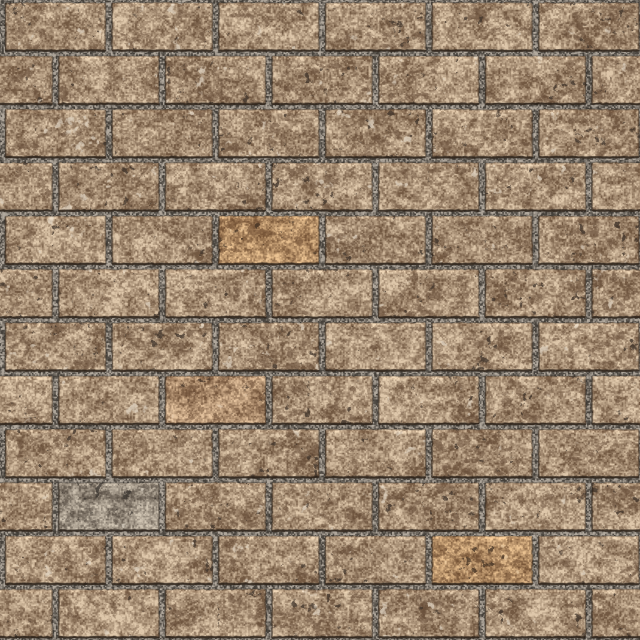
Reproduce this texture procedurally as a WebGL 2 fragment shader.

```glsl
#version 300 es
precision highp float;
// Running-bond wall of rough, sand-coloured blocks with grainy grey joints.
// Each block is a rounded box; layered value noise gives its patches, grain
// and stains, and the distances to its sides give the shaded edges.

uniform vec2 u_resolution;
out vec4 fragColor;

const vec2 GRID = vec2(6.0, 12.0);            // blocks across, courses down
const vec2 BOND_ORIGIN = vec2(0.0033, 0.0007); // joint offset from top left
const vec2 JOINT = vec2(0.0088, 0.0070);      // widths of upright and bed joints
const float CORNER = 0.0025;
const float ROUGHNESS = 0.0014;               // raggedness of block outlines

const vec3 STONE_DARK = vec3(0.45, 0.35, 0.26);
const vec3 STONE_LIGHT = vec3(0.87, 0.78, 0.665);
const vec3 STAIN = vec3(0.40, 0.30, 0.22);
const vec3 PORE = vec3(0.24, 0.195, 0.16);
const vec3 CHALK = vec3(0.87, 0.82, 0.75);
const vec3 SHADOW = vec3(0.15, 0.115, 0.085);
const vec3 MORTAR_DARK = vec3(0.27, 0.25, 0.225);
const vec3 MORTAR_LIGHT = vec3(0.70, 0.665, 0.62);

// Odd blocks: column and course from the top left.
const vec2 AMBER_A = vec2(2.0, 4.0);
const vec2 AMBER_B = vec2(4.0, 10.0);
const vec2 RUSSET = vec2(1.0, 7.0);
const vec2 ASHEN = vec2(0.0, 9.0);
const vec3 AMBER_TINT = vec3(1.06, 0.98, 0.86);
const vec3 RUSSET_TINT = vec3(1.03, 0.98, 0.93);

float hash(vec2 p) {
    vec3 h = fract(p.xyx * vec3(0.1031, 0.1030, 0.0973));
    h += dot(h, h.yzx + 33.33);
    return fract((h.x + h.y) * h.z);
}

float noise(vec2 p) {
    vec2 i = floor(p), f = fract(p);
    f = f * f * (3.0 - 2.0 * f);
    return mix(mix(hash(i), hash(i + vec2(1, 0)), f.x),
               mix(hash(i + vec2(0, 1)), hash(i + vec2(1, 1)), f.x), f.y);
}

float fbm(vec2 p) {
    float sum = 0.0, weight = 0.5;
    for (int i = 0; i < 4; i++) {
        sum += weight * noise(p);
        p = mat2(1.6, 1.2, -1.2, 1.6) * p + 17.3;
        weight *= 0.5;
    }
    return sum / 0.9375;
}

float isBlock(vec2 id, vec2 target) {
    vec2 d = abs(id - target);
    return step(d.x + d.y, 0.5);
}

float roundedBox(vec2 p, vec2 halfSize) {
    vec2 d = abs(p) - halfSize + CORNER;
    return length(max(d, 0.0)) + min(max(d.x, d.y), 0.0) - CORNER;
}

vec3 mortar(vec2 p) {
    float grit = 0.65 * noise(p * 430.0) + 0.35 * noise(p * 290.0 + 41.0);
    return mix(MORTAR_DARK, MORTAR_LIGHT, smoothstep(0.12, 0.88, grit));
}

vec3 stone(vec2 p, vec2 id) {
    float seed = hash(id + 7.0);
    p += 3.0 * vec2(seed, hash(id + 29.0)) + 1.0;

    // Broad clouds and pale patches broken up by two sizes of grain.
    float cloud = noise(p * vec2(15.0, 21.0) + 5.0) - 0.5;
    float patches = fbm(p * vec2(52.0, 70.0)) - 0.5;
    float grain = noise(p * 235.0) - 0.5;
    float grit = noise(p * 410.0 + 11.0) - 0.5;
    float tone = 0.52 + 0.22 * cloud + 0.95 * patches + 0.50 * grain + 0.65 * grit;
    tone += 0.08 * (seed - 0.5);
    vec3 color = mix(STONE_DARK, STONE_LIGHT, clamp(tone, 0.0, 1.0));

    // Clustered brown stains, then sparse dark pores and chalky flecks.
    float spots = fbm(p * vec2(88.0, 108.0) + 31.0) - 0.20 * cloud + 0.12 * grain;
    color = mix(color, STAIN, 0.62 * smoothstep(0.58, 0.80, spots));
    float pore = smoothstep(0.74, 0.86, fbm(p * 92.0 + 83.0) - 0.16 * cloud);
    color = mix(color, PORE, 0.75 * pore);
    float chalk = smoothstep(0.75, 0.86, fbm(p * 55.0 + 61.0) + 0.10 * grain);
    color = mix(color, CHALK, 0.75 * chalk);

    // Tints of the few odd blocks.
    float amber = isBlock(id, AMBER_A) + isBlock(id, AMBER_B);
    color *= mix(vec3(1.0), AMBER_TINT, amber);
    color *= mix(vec3(1.0), RUSSET_TINT, isBlock(id, RUSSET));
    float grey = dot(color, vec3(0.3, 0.59, 0.11));
    return mix(color, vec3(0.99, 0.96, 0.90) * grey, 0.68 * isBlock(id, ASHEN));
}

void main() {
    vec2 uv = gl_FragCoord.xy / u_resolution;
    float pixel = 1.0 / min(u_resolution.x, u_resolution.y);

    // Bond layout, counted from the top left; odd courses shift by half.
    vec2 cell = (vec2(uv.x, 1.0 - uv.y) - BOND_ORIGIN) * GRID;
    cell.x -= 0.5 * mod(floor(cell.y), 2.0);
    vec2 id = mod(floor(cell), GRID);
    vec2 local = (fract(cell) - 0.5) / GRID;
    vec2 halfSize = 0.5 / GRID - 0.5 * JOINT;

    float ragged = (noise(uv * 190.0) - 0.5) * ROUGHNESS;
    float dist = roundedBox(local, halfSize) + ragged;
    float block = 1.0 - smoothstep(-0.6 * pixel, 0.6 * pixel, dist);

    // Edges: x holds left and top distances, y right and bottom ones.
    vec2 nearSide = local + halfSize - ragged;
    vec2 farSide = halfSize - local - ragged;
    float shade = 0.85 * (1.0 - smoothstep(0.0018, 0.0046, farSide.y));
    shade = max(shade, 0.66 * (1.0 - smoothstep(0.0005, 0.0034, nearSide.x)));
    shade = max(shade, 0.48 * (1.0 - smoothstep(0.0003, 0.0032, farSide.x)));
    shade = max(shade, 0.22 * (1.0 - smoothstep(0.0, 0.0020, nearSide.y)));
    float glint = smoothstep(0.001, 0.003, nearSide.y) * (1.0 - smoothstep(0.003, 0.008, nearSide.y));

    vec3 face = mix(stone(uv, id) * (1.0 + 0.09 * glint), SHADOW, shade);
    vec3 joint = mortar(uv) * mix(0.78, 1.0, smoothstep(0.0, 0.0018, dist));
    fragColor = vec4(mix(joint, face, block), 1.0);
}
```
